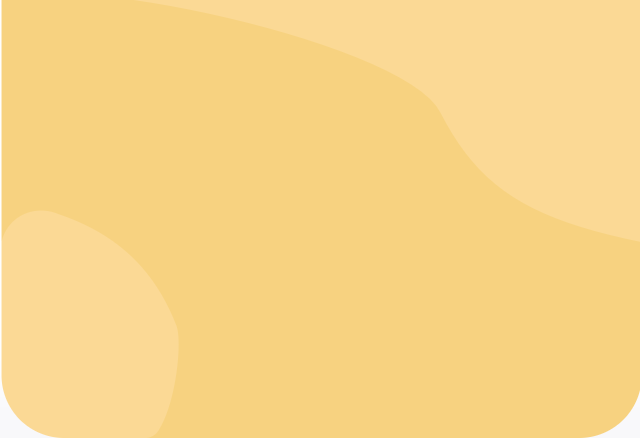
A Shadertoy shader for this background:

```glsl
// Draws a warm yellow card with rounded lower corners and two soft, pale wave shapes.

const vec3 CARD_YELLOW = vec3(0.969, 0.824, 0.502);
const vec3 PALE_YELLOW = vec3(0.984, 0.851, 0.584);
const vec3 PAGE_WHITE  = vec3(0.995, 0.995, 0.998);
const vec3 PAGE_SHADE  = vec3(0.972, 0.972, 0.982);
const int CURVE_STEPS = 20;

// A region is (squared distance to its outline, sign: -1 inside, +1 outside).
void addEdge(inout vec2 region, vec2 p, vec2 a, vec2 b) {
    vec2 edge = b - a, rel = p - a;
    vec2 gap = rel - edge * clamp(dot(rel, edge) / max(dot(edge, edge), 1e-9), 0.0, 1.0);
    region.x = min(region.x, dot(gap, gap));
    bool crosses = (a.y > p.y) != (b.y > p.y);
    if (crosses && p.x < a.x + edge.x * (p.y - a.y) / edge.y) region.y = -region.y;
}

vec2 cubicPoint(vec2 a, vec2 b, vec2 c, vec2 d, float t) {
    vec2 ab = mix(a, b, t), bc = mix(b, c, t), cd = mix(c, d, t);
    return mix(mix(ab, bc, t), mix(bc, cd, t), t);
}

void addCurve(inout vec2 region, vec2 p, vec2 a, vec2 b, vec2 c, vec2 d) {
    vec2 previous = a;
    for (int i = 1; i <= CURVE_STEPS; i++) {
        vec2 next = cubicPoint(a, b, c, d, float(i) / float(CURVE_STEPS));
        addEdge(region, p, previous, next);
        previous = next;
    }
}

float signedDistance(vec2 region) {
    return region.y * sqrt(region.x);
}

// Wave sweeping across the upper right
float upperWave(vec2 p) {
    vec2 start = vec2(0.305, 1.0), bend = vec2(1.006, 0.742), end = vec2(1.466, 0.447);
    vec2 region = vec2(100.0, 1.0);
    addCurve(region, p, start, vec2(0.573, 0.962), vec2(0.954, 0.851), bend);
    addCurve(region, p, bend, vec2(1.094, 0.571), vec2(1.206, 0.5), end);
    vec2 farLow = vec2(4.0, 0.1), farHigh = vec2(4.0, 1.2), above = vec2(0.1, 1.02);
    addEdge(region, p, end, farLow);
    addEdge(region, p, farLow, farHigh);
    addEdge(region, p, farHigh, above);
    addEdge(region, p, above, start);
    return signedDistance(region);
}

// Rounded hill in the lower left
float lowerHill(vec2 p) {
    vec2 start = vec2(0.004, 0.45), crest = vec2(0.134, 0.511), side = vec2(0.403, 0.256);
    vec2 heel = vec2(0.363, 0.019), foot = vec2(0.332, 0.0);
    vec2 region = vec2(100.0, 1.0);
    addCurve(region, p, start, vec2(0.019, 0.508), vec2(0.08, 0.534), crest);
    addCurve(region, p, crest, vec2(0.267, 0.466), vec2(0.353, 0.385), side);
    addCurve(region, p, side, vec2(0.416, 0.221), vec2(0.403, 0.084), heel);
    addCurve(region, p, heel, vec2(0.357, 0.008), vec2(0.345, 0.0), foot);
    vec2 below = vec2(0.332, -0.1), corner = vec2(-0.1, -0.1), left = vec2(-0.1, 0.45);
    addEdge(region, p, foot, below);
    addEdge(region, p, below, corner);
    addEdge(region, p, corner, left);
    addEdge(region, p, left, start);
    return signedDistance(region);
}

float roundedBox(vec2 p, vec2 low, vec2 high, float radius) {
    vec2 q = abs(p - 0.5 * (low + high)) - 0.5 * (high - low) + radius;
    return length(max(q, 0.0)) + min(max(q.x, q.y), 0.0) - radius;
}

float coverage(float dist, float pixel) {
    return clamp(0.5 - dist / pixel, 0.0, 1.0);
}

void mainImage(out vec4 fragColor, in vec2 fragCoord) {
    float pixel = 1.0 / iResolution.y;
    vec2 p = fragCoord * pixel;
    float width = iResolution.x * pixel;

    // Card surface with its pale shapes
    vec3 card = mix(CARD_YELLOW, PALE_YELLOW, coverage(upperWave(p), pixel));
    card = mix(card, PALE_YELLOW, coverage(lowerHill(p), pixel));

    // Page, faintly shaded toward the bottom
    vec3 page = mix(PAGE_SHADE, PAGE_WHITE, smoothstep(0.0, 0.2, p.y));

    // The card runs past the top, so only its lower corners are round
    float cardDist = roundedBox(p, vec2(0.0035, 0.0), vec2(width + 0.004, 1.5), 0.143);
    fragColor = vec4(mix(page, card, coverage(cardDist, pixel)), 1.0);
}
```
